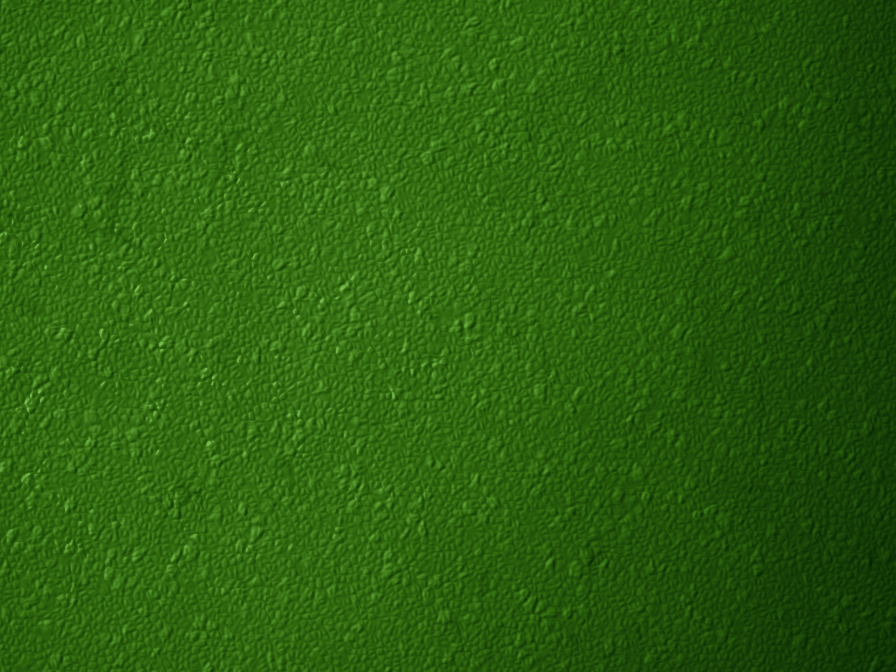
Reproduce this texture procedurally as a WebGL 1 fragment shader.

```glsl
precision highp float;

// Green pebbled leather: slanted cellular grains of two sizes form a height
// field, lit from the upper left by relief shading with a few glossy glints.
// A broad pool of light fades towards the lower right corner.

uniform vec2 u_resolution;

const vec3 DEEP_GREEN = vec3(0.07, 0.22, 0.02);
const vec3 LEAF_GREEN = vec3(0.18, 0.40, 0.05);
const vec3 PALE_GREEN = vec3(0.28, 0.52, 0.13);
const vec3 GLINT_GREEN = vec3(0.52, 0.78, 0.36);

const vec2 GRAIN_AXIS = vec2(0.47, 0.883);
const vec2 LIGHT_DIR = vec2(-0.86, 0.51);
const float LARGE_GRAINS = 56.0;
const float SMALL_GRAINS = 104.0;

float hash(vec2 p) {
  return fract(sin(dot(p, vec2(127.1, 311.7))) * 43758.547);
}

vec2 hash2(vec2 p) {
  return vec2(hash(p), hash(p + vec2(37.2, 17.9)));
}

float valueNoise(vec2 p) {
  vec2 cell = floor(p);
  vec2 f = fract(p);
  f = f * f * (3.0 - 2.0 * f);
  float low = mix(hash(cell), hash(cell + vec2(1.0, 0.0)), f.x);
  float high = mix(hash(cell + vec2(0.0, 1.0)), hash(cell + vec2(1.0)), f.x);
  return mix(low, high, f.y);
}

// Rounded cell with a groove at its border: x = height, y = random cell value
vec2 pebble(vec2 p) {
  vec2 cell = floor(p);
  vec2 nearestCell = cell;
  float nearest = 8.0;
  float second = 8.0;
  for (int j = -1; j <= 1; j++) {
    for (int i = -1; i <= 1; i++) {
      vec2 neighbour = cell + vec2(float(i), float(j));
      float d = length(neighbour + 0.05 + 0.9 * hash2(neighbour) - p);
      if (d < nearest) {
        second = nearest;
        nearest = d;
        nearestCell = neighbour;
      } else {
        second = min(second, d);
      }
    }
  }
  return vec2(smoothstep(0.0, 0.68, second - nearest), hash(nearestCell + 5.3));
}

// Turns and squeezes the plane so that grains lengthen along the axis
vec2 slant(vec2 p, vec2 axis, float stretch) {
  return vec2(dot(p, vec2(axis.y, -axis.x)), dot(p, axis) / stretch);
}

// Few proud grains rise out of finer gravel
float leatherHeight(vec2 p) {
  vec2 bend = vec2(valueNoise(p * 42.0), valueNoise(p * 42.0 + 19.0)) - 0.5;
  vec2 q = slant(p + bend * 0.006, GRAIN_AXIS, 1.22);
  vec2 large = pebble(q * LARGE_GRAINS);
  vec2 small = pebble(q * SMALL_GRAINS + 7.4);
  return 0.85 * large.x * mix(0.15, 1.0, large.y * large.y) + 0.4 * small.x;
}

// Thin broken lines running mostly upright
float creases(vec2 p) {
  vec2 q = slant(p, vec2(0.2, 0.98), 3.0);
  float line = 1.0 - smoothstep(0.0, 0.05, abs(valueNoise(q * 34.0) - 0.5));
  return line * smoothstep(0.45, 0.75, valueNoise(p * 16.0 + 3.0));
}

float lightPool(vec2 uv) {
  vec2 d = uv - vec2(0.32, 0.58);
  float corner = smoothstep(0.55, 1.25, uv.x + 0.35 * (1.0 - uv.y));
  return 0.456 - 0.28 * d.x * d.x - 0.12 * d.y * d.y - 0.08 * corner;
}

vec3 greenRamp(float tone) {
  vec3 dark = mix(DEEP_GREEN, LEAF_GREEN, (tone - 0.22) / 0.18);
  vec3 light = mix(LEAF_GREEN, PALE_GREEN, (tone - 0.40) / 0.12);
  return max(mix(dark, light, step(0.40, tone)), vec3(0.0));
}

void main() {
  vec2 uv = gl_FragCoord.xy / u_resolution;
  vec2 p = gl_FragCoord.xy / u_resolution.y;

  // Relief: slope towards the light and depth of the grooves
  vec2 offset = LIGHT_DIR * 0.0022;
  float height = leatherHeight(p);
  float slope = leatherHeight(p - offset) - leatherHeight(p + offset);

  // Tone: broad light, soft mottling, grain and creases
  float mottling = 0.05 * (valueNoise(p * 11.0) - 0.5);
  float relief = 0.46 * slope + 0.17 * (height - 0.48) - 0.12 * creases(p);
  float tone = lightPool(uv) * (1.0 + relief + mottling);

  // Glints gather on the left, where the light is strongest
  float gloss = 1.0 - smoothstep(0.1, 0.55, length(uv - vec2(0.18, 0.50)));
  float sparkle = smoothstep(0.55, 0.85, valueNoise(p * 58.0 + 11.0));
  float glint = smoothstep(0.24, 0.55, slope) * sparkle * gloss;

  vec3 color = mix(greenRamp(tone), GLINT_GREEN, 0.7 * glint);
  gl_FragColor = vec4(clamp(color, 0.0, 1.0), 1.0);
}
```
